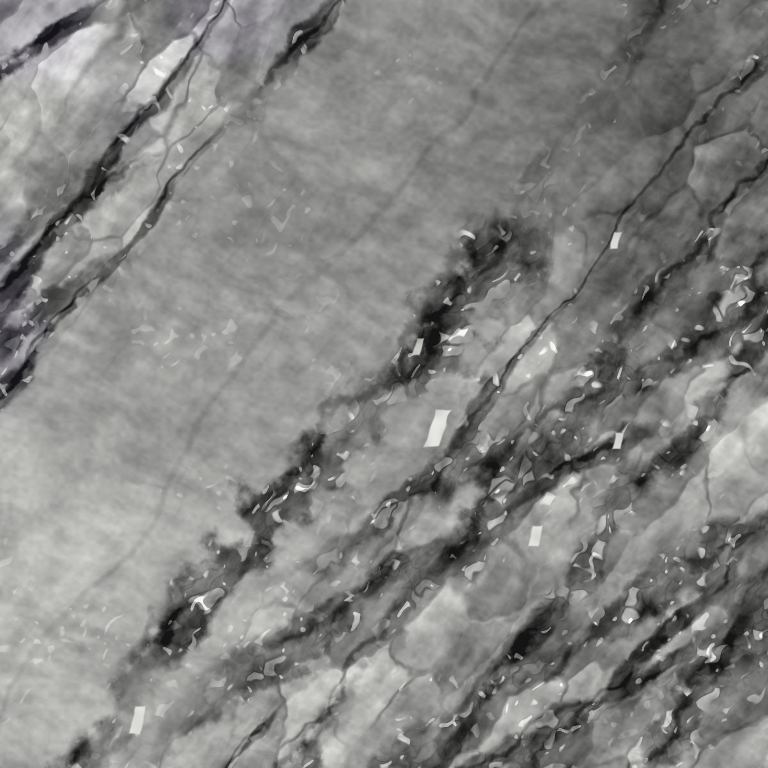
This texture is drawn by a Shadertoy shader. Its source:

```glsl
const vec2 SEAM_DIR = vec2(0.62, 0.785);     // steep main cleavage
const vec2 LINK_DIR = vec2(0.85, 0.527);     // shallower linking cracks
const vec3 ROCK_TINT = vec3(1.0, 1.0, 0.985);
const vec3 VIOLET_TINT = vec3(0.0, -0.008, 0.022);
const float BASE_TONE = 0.585;
const float RUBBLE_TONE = 0.385;
const float CHIP_TONE = 0.95;
const float CHIP_GRID = 8.0;

// x: position across the family, y: half width
const vec2 MAIN_SEAMS[8] = vec2[8](
    vec2(-0.40, 0.012), vec2(-0.29, 0.013), vec2(0.08, 0.042), vec2(0.22, 0.014),
    vec2(0.31, 0.020), vec2(0.44, 0.018), vec2(0.56, 0.022), vec2(0.66, 0.026));
const vec2 LINK_SEAMS[8] = vec2[8](
    vec2(-0.75, 0.020), vec2(-0.55, 0.017), vec2(-0.46, 0.017), vec2(0.0, 0.038),
    vec2(0.085, 0.028), vec2(0.25, 0.026), vec2(0.33, 0.012), vec2(0.40, 0.024));

struct Cell { float gap; float id; vec2 offset; };

float hash(vec2 p) {
    vec3 h = fract(p.xyx * 0.1031);
    h += dot(h, h.yzx + 33.33);
    return fract((h.x + h.y) * h.z);
}

float noise(vec2 p) {
    vec2 i = floor(p), f = fract(p);
    f = f * f * (3.0 - 2.0 * f);
    return mix(mix(hash(i), hash(i + vec2(1, 0)), f.x),
               mix(hash(i + vec2(0, 1)), hash(i + vec2(1, 1)), f.x), f.y);
}

float fbm(vec2 p) {
    float sum = 0.0, amp = 0.5;
    for (int i = 0; i < 5; i++) {
        sum += amp * noise(p);
        p = mat2(1.6, 1.2, -1.2, 1.6) * p + 17.3;
        amp *= 0.5;
    }
    return sum / 0.97;
}

// Along and across coordinates of a direction
vec2 frame(vec2 p, vec2 dir) {
    return vec2(dot(p, dir), dot(p, vec2(dir.y, -dir.x)));
}

// Nearest scattered site, its shade and the distance margin to the next
Cell cells(vec2 p) {
    Cell c = Cell(0.0, 0.0, vec2(0));
    float nearest = 9.0, second = 9.0;
    for (int y = -1; y <= 1; y++)
    for (int x = -1; x <= 1; x++) {
        vec2 g = floor(p) + vec2(x, y);
        vec2 o = p - g - vec2(hash(g), hash(g + 57.0));
        float d = length(o);
        if (d < nearest) {
            second = nearest;
            nearest = d;
            c.id = hash(g + 131.0);
            c.offset = o;
        } else second = min(second, d);
    }
    c.gap = second - nearest;
    return c;
}

// x: rubble cover, y: dark cleft along one wall; both fade in and out
vec2 seams(vec2 q, vec2 list[8], float seed, float rough) {
    vec2 result = vec2(0);
    for (int i = 0; i < 8; i++) {
        float k = float(i) * 7.3 + seed;
        float bend = (noise(vec2(q.x * 2.5, k)) - 0.5) * 0.06
                   + (noise(vec2(q.x * 12.0, k + 3.0)) - 0.5) * 0.02;
        float width = list[i].y * (0.3 + 1.4 * noise(vec2(q.x * 5.0 + k, k)));
        float s = (q.y - list[i].x - bend) / width;
        float patchy = smoothstep(0.25, 0.55, noise(vec2(q.x * 6.0 + k * 3.0, k)));
        float cover = 1.0 - smoothstep(0.45, 1.2, abs(s) + rough);
        float cleft = 1.0 - smoothstep(0.05, 0.45, abs(s + 0.4 + rough));
        float open = smoothstep(0.4, 0.65, noise(vec2(q.x * 9.0 + k, k + 5.0)));
        result = max(result, vec2(cover * mix(0.3, 1.0, patchy), cleft * open));
    }
    return result;
}

// Pale upright shards, one at most per grid square
float chips(vec2 p) {
    vec2 g = floor(p * CHIP_GRID);
    vec2 jitter = 0.3 + 0.4 * vec2(hash(g + 5.0), hash(g + 23.0));
    vec2 o = (p * CHIP_GRID - g - jitter) / CHIP_GRID;
    o.x -= o.y * (0.1 + 0.3 * hash(g + 41.0));
    vec2 size = vec2(0.004, 0.008) + vec2(0.006, 0.018) * hash(g + 71.0);
    vec2 d = abs(o) - size;
    float shape = 1.0 - smoothstep(-0.001, 0.002, max(d.x, d.y));
    return shape * step(0.8, hash(g + 97.0));
}

void mainImage(out vec4 fragColor, in vec2 fragCoord) {
    vec2 uv = fragCoord / iResolution.y;
    vec2 warp = vec2(fbm(uv * 9.0), fbm(uv * 9.0 + 40.0)) - 0.5;
    vec2 ripple = vec2(noise(uv * 70.0), noise(uv * 70.0 + 30.0)) - 0.5;
    vec2 p = uv + 0.035 * warp;
    vec2 q = frame(p, SEAM_DIR);
    float upperLeft = 1.0 - smoothstep(-0.34, -0.25, q.y);
    float broken = max(upperLeft, smoothstep(0.10, 0.22, q.y));

    // Broad light over the slabs
    float tone = BASE_TONE;
    tone += 0.10 * (1.0 - smoothstep(0.0, 0.6, length(uv - vec2(0.02, 0.18))));
    tone += 0.10 * (1.0 - smoothstep(0.0, 0.35, length(uv - vec2(0.0, 0.8))));
    tone -= 0.13 * (1.0 - smoothstep(0.1, 0.4, length(uv - vec2(0.9, 0.85))));
    tone -= 0.04 * smoothstep(0.5, 1.0, uv.y);

    // Mottling, brushed streaks, flakes and grain
    vec2 streak = frame(p, vec2(0.92, -0.39));
    float flake = fbm(q * vec2(22.0, 48.0) + 9.0);
    tone += (fbm(uv * 7.0) - 0.5) * 0.16;
    tone += (fbm(streak * vec2(28.0, 60.0)) - 0.5) * 0.20;
    tone += (flake - 0.5) * mix(0.10, 0.34, broken);
    tone += (noise(uv * 150.0) - 0.5) * 0.05;

    // Split blocks and short hairline joints
    Cell block = cells(q * vec2(8.0, 17.0) + warp * 0.9 + ripple * 0.10);
    float facet = (block.id - 0.5) * 0.23 + dot(block.offset, vec2(0.06, -0.09));
    tone += broken * facet * smoothstep(0.0, 0.09, block.gap);
    float joint = 1.0 - smoothstep(0.0, 0.12, block.gap);
    tone -= (0.02 + 0.10 * broken) * joint * smoothstep(0.4, 0.65, noise(uv * 11.0));
    float scratch = abs(q.y + 0.06 + 0.05 * (noise(q.xx * 3.0) - 0.5));
    tone -= 0.05 * (1.0 - smoothstep(0.001, 0.007, scratch));

    // Gritty seams with loose stones and dark pits
    float rough = (fbm(uv * 26.0) - 0.5) * 2.4;
    vec2 seam = seams(q, MAIN_SEAMS, 2.0, rough);
    vec2 link = seams(frame(p, LINK_DIR), LINK_SEAMS, 83.0, rough);
    seam = max(seam, link * broken);
    Cell pebble = cells(q * vec2(42.0, 66.0) + warp * 2.0 + ripple * 0.9);
    float body = smoothstep(0.0, 0.3, pebble.gap);
    float rubble = RUBBLE_TONE + (fbm(q * vec2(45.0, 70.0)) - 0.5) * 0.45;
    rubble += (pebble.id - 0.5) * 0.14 * body - 0.05 * (1.0 - body);
    rubble += smoothstep(0.86, 0.92, pebble.id) * body * 0.22;
    rubble -= 0.16 * smoothstep(0.5, 0.75, noise(q * vec2(16.0, 34.0)));
    rubble *= mix(1.0, 0.62, upperLeft);
    tone = mix(tone, rubble, seam.x * 0.92);
    tone -= seam.y * mix(0.17, 0.24, upperLeft);

    // Glints and bright shards
    float spark = smoothstep(0.80, 0.92, noise(q * vec2(85.0, 125.0) + ripple));
    float cluster = smoothstep(0.55, 0.8, noise(uv * 11.0)) * mix(0.25, 0.6, broken);
    tone += spark * 0.38 * max(seam.x, cluster);
    float shard = chips(uv + 0.012 * warp + 0.003 * ripple) * smoothstep(0.04, 0.10, q.y);
    tone = mix(tone, CHIP_TONE - 0.14 * noise(uv * 60.0), shard * 0.92);

    vec3 color = clamp(tone, 0.08, 0.97) * ROCK_TINT;
    color += VIOLET_TINT * upperLeft * smoothstep(0.4, 0.6, noise(uv * 6.0));
    fragColor = vec4(color, 1.0);
}
```
